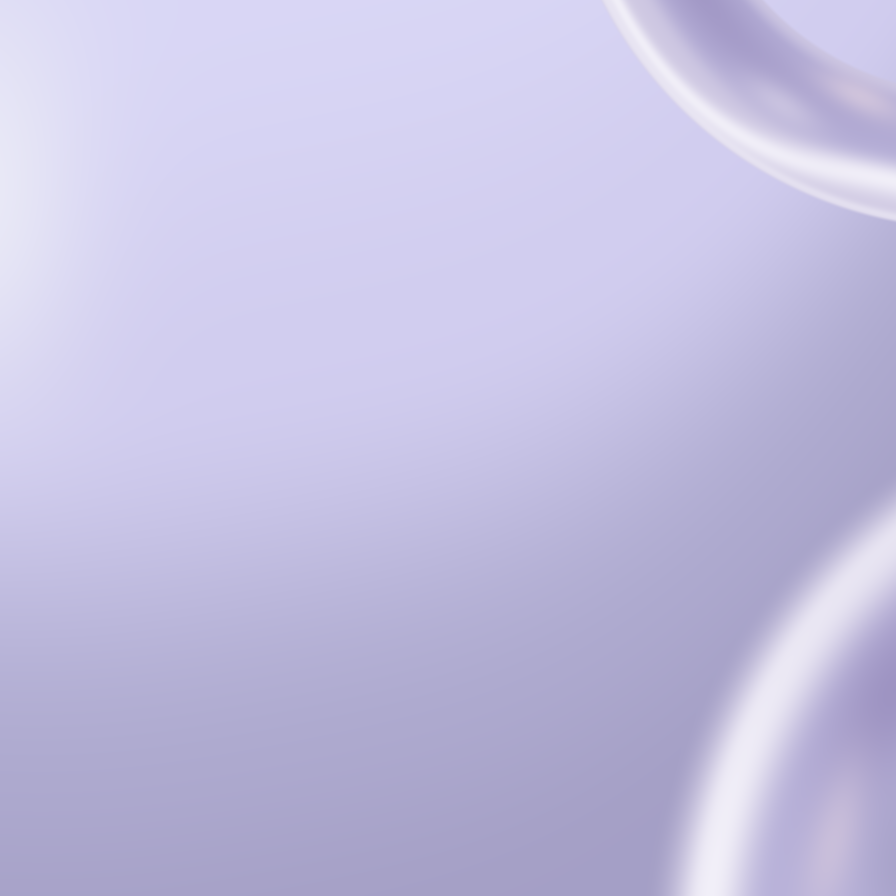
This background is drawn by a WebGL 2 fragment shader. Its source:

```glsl
#version 300 es
precision highp float;

uniform vec2 u_resolution;
out vec4 fragColor;

// Backdrop
const vec3 SHADE = vec3(0.645, 0.625, 0.775);
const vec3 DUSK = vec3(0.685, 0.670, 0.815);
const vec3 LILAC = vec3(0.818, 0.802, 0.936);
const vec3 SKY = vec3(0.850, 0.840, 0.960);
const vec3 GLOW = vec3(0.915, 0.915, 0.965);
const vec2 GLOW_POS = vec2(-0.03, 0.79);
const vec2 GLOW_SIZE = vec2(0.125, 0.23);
const float SHADE_BEND = 0.47;

// Glass colours
const vec3 WHITE = vec3(0.950, 0.942, 0.975);
const vec3 PEARL = vec3(0.815, 0.790, 0.890);
const vec3 GLASS = vec3(0.720, 0.695, 0.850);
const vec3 VIOLET = vec3(0.610, 0.570, 0.755);
const vec3 BLUSH = vec3(0.830, 0.780, 0.865);

// Sharp ring, upper right
const vec2 RING_POS = vec2(1.086, 1.210);
const float RING_OUTER = 0.465;
const float RING_INNER = 0.3145;
const float RING_EDGE = 0.0025;

// Blurred ring, lower right
const vec2 BLUR_POS = vec2(1.396, -0.074);
const float BLUR_OUTER = 0.650;
const float BLUR_EDGE = 0.030;

float bell(float x, float center, float width) {
    float t = (x - center) / width;
    return exp(-t * t);
}

// Soft rotated elliptical spot
float spot(vec2 p, vec2 center, vec2 size, float angle) {
    float c = cos(angle), s = sin(angle);
    vec2 q = mat2(c, -s, s, c) * (p - center) / size;
    return exp(-dot(q, q));
}

vec3 backdrop(vec2 p) {
    // Height above the shadow, which climbs towards the right
    float wave = 0.012 * sin(9.0 * p.x + 1.0) * (1.0 - p.x);
    float h = p.y - SHADE_BEND * p.x * p.x * p.x + wave;
    vec3 col = mix(SHADE, DUSK, smoothstep(-0.10, 0.22, h));
    col = mix(col, LILAC, smoothstep(0.14, 0.57, h));
    col = mix(col, SKY, smoothstep(0.55, 1.0, h));
    return mix(col, GLOW, spot(p, GLOW_POS, GLOW_SIZE, 0.0));
}

vec3 sharpRing(vec2 p, vec3 col) {
    float d = length(p - RING_POS);
    float s = (RING_OUTER - d) / (RING_OUTER - RING_INNER);
    float turn = smoothstep(0.68, 1.0, p.x);

    // Body, from the pearl rim to the violet hollow
    vec3 ring = mix(PEARL, GLASS, smoothstep(0.20, 0.50, s));
    ring = mix(ring, VIOLET, bell(s, 0.68, 0.24) * mix(0.95, 0.25, turn));
    ring = mix(ring, PEARL, 0.8 * smoothstep(0.86, 1.0, s));

    // Reflections sliding along the curve
    float crest = mix(0.10, 0.29, turn * turn);
    ring = mix(ring, WHITE, 0.95 * bell(s, crest, mix(0.06, 0.12, turn)));
    ring = mix(ring, PEARL, 0.55 * bell(s, 0.28, 0.08) * (1.0 - turn));
    ring = mix(ring, WHITE, 0.55 * bell(s, 0.03, 0.04));
    ring = mix(ring, PEARL, 0.75 * spot(p, vec2(0.872, 0.883), vec2(0.050, 0.019), -0.58));
    ring = mix(ring, BLUSH, 0.85 * spot(p, vec2(0.960, 0.893), vec2(0.050, 0.018), -0.45));

    float mask = smoothstep(RING_OUTER + RING_EDGE, RING_OUTER - RING_EDGE, d)
               * smoothstep(RING_INNER - RING_EDGE, RING_INNER + RING_EDGE, d);
    return mix(col, ring, mask);
}

vec3 blurredRing(vec2 p, vec3 col) {
    float d = length(p - BLUR_POS);
    float depth = BLUR_OUTER - d;
    float rise = smoothstep(0.0, 0.45, p.y);

    // Body with a violet hollow and a rosy reflection
    vec3 ring = mix(PEARL, GLASS, smoothstep(0.03, 0.11, depth));
    ring = mix(ring, VIOLET, 0.95 * spot(p, vec2(0.995, 0.225), vec2(0.060, 0.120), -0.45));
    ring = mix(ring, SHADE, 0.8 * spot(p, vec2(1.010, 0.030), vec2(0.050, 0.100), 0.0));
    ring = mix(ring, BLUSH, 0.65 * spot(p, vec2(0.930, 0.060), vec2(0.028, 0.090), -0.25));

    // Broad crest, dimmer towards the top
    float crest = bell(depth, mix(0.042, 0.032, rise), mix(0.035, 0.042, rise));
    ring = mix(ring, WHITE, mix(0.97, 0.68, rise) * crest);

    float mask = smoothstep(-BLUR_EDGE, BLUR_EDGE, depth);
    return mix(col, ring, mask);
}

void main() {
    vec2 p = gl_FragCoord.xy / u_resolution;
    vec3 col = backdrop(p);
    col = sharpRing(p, col);
    col = blurredRing(p, col);
    fragColor = vec4(col, 1.0);
}
```
